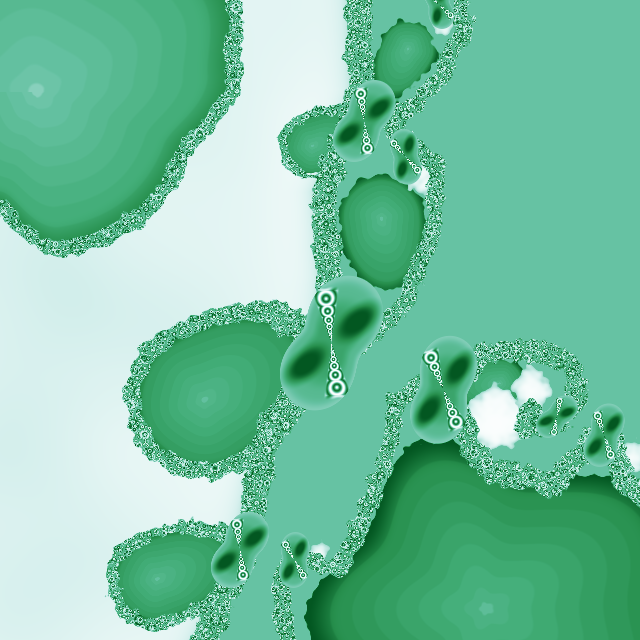
This background is drawn by a Shadertoy shader. Its source:

```glsl
// A fractal coastline in greens: banded basins and leaves on a pale sea, fringed
// by beaded lace and joined by winged knots. Every layer writes one tone
// (0 = dark green, 3 = teal, 6 = white), which a ramp turns into colour.

const vec2 shore[8] = vec2[](vec2(.56, 1.02), vec2(.565, .86), vec2(.505, .7), vec2(.515, .57),
  vec2(.51, .46), vec2(.415, .32), vec2(.385, .14), vec2(.31, -.02));
const vec2 eastLace[8] = vec2[](vec2(.72, 1.02), vec2(.725, .95), vec2(.69, .88), vec2(.61, .8),
  vec2(.685, .74), vec2(.68, .65), vec2(.63, .52), vec2(.56, .46));
const vec2 southLace[8] = vec2[](vec2(.66, .4), vec2(.62, .37), vec2(.6, .27), vec2(.56, .18),
  vec2(.53, .11), vec2(.46, .13), vec2(.44, .08), vec2(.45, -.02));
const vec2 loopLace[8] = vec2[](vec2(.7, .39), vec2(.76, .45), vec2(.83, .455), vec2(.89, .43),
  vec2(.905, .38), vec2(.87, .34), vec2(.82, .33), vec2(.83, .36));
const vec2 bayLace[8] = vec2[](vec2(.72, .35), vec2(.735, .3), vec2(.78, .26), vec2(.87, .245),
  vec2(.91, .3), vec2(.95, .33), vec2(.975, .25), vec2(1.02, .21));

// Leaves: centre, tip; then radius. Wings: centre, size, turn. Pools: centre, radius.
const vec4 leaves[6] = vec4[](vec4(.319, .375, .48, .475), vec4(.245, .095, .371, .141),
  vec4(.488, .772, .57, .81), vec4(.596, .659, .609, .544),
  vec4(.638, .924, .6, .85), vec4(.781, .401, .7, .395));
const float leafSize[6] = float[](.112, .07, .047, .068, .045, .04);
const vec4 wings[9] = vec4[](vec4(.518, .464, .115, 0), vec4(.569, .811, .07, 0),
  vec4(.375, .141, .065, 0), vec4(.693, .391, .088, .25), vec4(.944, .32, .052, .2),
  vec4(.634, .755, .045, .6), vec4(.46, .125, .045, .4), vec4(.87, .349, .04, -.3),
  vec4(.686, .993, .04, .7));
const vec3 pools[6] = vec3[](vec3(.775, .345, .05), vec3(.83, .39, .032), vec3(.5, .135, .018),
  vec3(.658, .722, .023), vec3(.69, .96, .016), vec3(.988, .286, .024));

float fill(float d) { return clamp(.5 - d * iResolution.y, 0., 1.); }

vec2 hash2(vec2 p) {
  return fract(sin(vec2(dot(p, vec2(127.1, 311.7)), dot(p, vec2(269.5, 183.3)))) * 43758.5);
}

float corner(vec2 i, vec2 f, vec2 e) { return dot(hash2(i + e) * 2. - 1., f - e); }

float gradientNoise(vec2 p) {
  vec2 i = floor(p), f = fract(p), u = f * f * (3. - 2. * f), e = vec2(1, 0);
  return mix(mix(corner(i, f, e.yy), corner(i, f, e), u.x),
    mix(corner(i, f, e.yx), corner(i, f, e.xx), u.x), u.y);
}

float chain(vec2 p, vec2 pts[8]) {
  float d = 9.;
  for (int i = 0; i < 7; i++) {
    vec2 v = p - pts[i], e = pts[i + 1] - pts[i];
    d = min(d, length(v - e * clamp(dot(v, e) / dot(e, e), 0., 1.)));
  }
  return d;
}

// Ringed beads at three scales
float beads(vec2 p) {
  float tone = 2.4, scale = 42.;
  for (int i = 0; i < 3; i++) {
    p = mat2(.8, .6, -.6, .8) * p;
    vec2 q = p * scale, h = hash2(floor(q) + float(i) * 17.);
    float r = .26 + .18 * h.x, d = length(fract(q) - .5 - .16 * (h - .5));
    tone = mix(tone, 2.6 + 2.6 * cos(d / r * 6. + h.y * 6.), fill((d - r) / scale));
    scale *= 1.9;
  }
  return tone;
}

// Stepped contours from a light core to a dark rim
float basin(float f, float a, float core, float fall) {
  float x = 8. * f * (1. + .07 * cos(5. * a + 1.) * (1. - f));
  float level = (floor(x) + smoothstep(.88, 1., fract(x))) / 8.;
  return core - fall * level - smoothstep(.8, 1.02, f) + .5 * (1. - smoothstep(.03, .045, f));
}

// Two dark lobes crossed by bead rows that shrink toward the knot
float wing(float tone, vec2 p, vec4 w) {
  float c = cos(w.w), s = sin(w.w);
  vec2 q = mat2(c, -s, s, c) * (p - w.xy) / w.z;
  float r = length(q) + 1e-4, f = r / (.7 + .27 * cos(2. * (atan(q.y, q.x) - 1.1)));
  float v = 1.7 + 1.3 * smoothstep(.4, .9, f) + .5 * sin(f * 14.) * smoothstep(.6, 1., f);
  vec2 lobe = vec2(abs(dot(q, vec2(.77, .64))) - .45, dot(q, vec2(-.64, .77)));
  v *= smoothstep(.4, 1.25, length(lobe / vec2(.38, .2)));
  float side = dot(q, vec2(.99, .12)) / r;
  float ring = length(vec2(fract(3. * log(r)) - .5, 3. * side));
  float row = (1. - smoothstep(.2, .27, abs(side))) * (1. - smoothstep(.7, .78, r));
  return mix(tone, mix(v, 3.2 + 2.8 * cos(ring * 14.), row), fill((f - 1.) * w.z));
}

vec3 ramp(float t) {
  vec3 c = mix(vec3(.01, .34, .13), vec3(.15, .56, .3), clamp(t, 0., 1.));
  c = mix(c, vec3(.26, .68, .47), clamp(t - 1., 0., 1.));
  c = mix(c, vec3(.4, .76, .64), clamp(t - 2., 0., 1.));
  c = mix(c, vec3(.62, .85, .8), clamp(t - 3., 0., 1.));
  c = mix(c, vec3(.84, .94, .93), clamp(t - 4., 0., 1.));
  return mix(c, vec3(1), clamp(t - 5., 0., 1.));
}

void mainImage(out vec4 fragColor, in vec2 fragCoord) {
  vec2 p = fragCoord / iResolution.xy;
  float wrinkle = .013 * gradientNoise(p * 38.) + .009 * gradientNoise(p * 95.);

  // South-east basin
  vec2 q = p - vec2(.759, .049);
  float a = atan(q.y, q.x);
  float r = .25 + .03 * cos(5. * (a - 1.955)) + .08 * (1. - smoothstep(.2, 1., abs(a)));
  float f = length(q) / r;
  float tone = mix(3., basin(f, a, 2.25, 1.5), fill((f - 1.) * r + wrinkle));

  // Pale sea, brighter along its coast
  float x = shore[0].x - p.x;
  for (int i = 0; i < 7; i++) {
    vec2 e = shore[i + 1] - shore[i];
    x += e.x * clamp((p.y - shore[i].y) / e.y, 0., 1.);
  }
  float sea = 5. + .7 * exp(-x * 5.) + .4 * gradientNoise(p * 5.) - 3. * exp(-max(x, 0.) * 60.);
  tone = mix(tone, sea, fill(-x));

  // North-west basin
  q = p - vec2(.057, .857);
  a = atan(q.y, q.x);
  r = .19 + .06 * (smoothstep(-1.9, -1.4, a) + smoothstep(-.4, .1, a)) + .03 * smoothstep(.1, .5, a);
  f = length(q) / r;
  tone = mix(tone, basin(f, a, 3.1, 1.4), fill((f - 1.) * r));
  float lace = abs(f - 1.) * r - .013;

  // Leaves; the first three carry a beaded fringe
  for (int i = 0; i < 6; i++) {
    vec2 axis = leaves[i].zw - leaves[i].xy, v = p - leaves[i].xy;
    float reach = length(axis), size = leafSize[i];
    q = vec2(dot(v, axis), axis.x * v.y - axis.y * v.x) / reach;
    f = length(q / vec2(q.x > 0. ? reach : size, size));
    float d = (f - 1.) * size;
    tone = mix(tone, basin(f, atan(q.y, q.x), 2.4, 1.2), fill(d + wrinkle));
    if (i < 3) lace = min(lace, abs(d) - .1 * size - .002);
  }

  // White pools
  for (int i = 0; i < 6; i++) {
    float d = length(p - pools[i].xy) - pools[i].z + 1.4 * wrinkle;
    tone = mix(tone, 5.9 - 2. * exp(min(d, 0.) * 120.), fill(d));
  }

  // Lace, then the knots on top
  lace = min(lace, min(chain(p, shore) - .02, chain(p, eastLace) - .013));
  lace = min(lace, min(chain(p, southLace) - .014, chain(p, loopLace) - .016));
  lace = min(lace, chain(p, bayLace) - .018);
  tone = mix(tone, beads(p), fill(lace + wrinkle));
  for (int i = 0; i < 9; i++) tone = wing(tone, p, wings[i]);
  fragColor = vec4(ramp(tone), 1);
}
```
